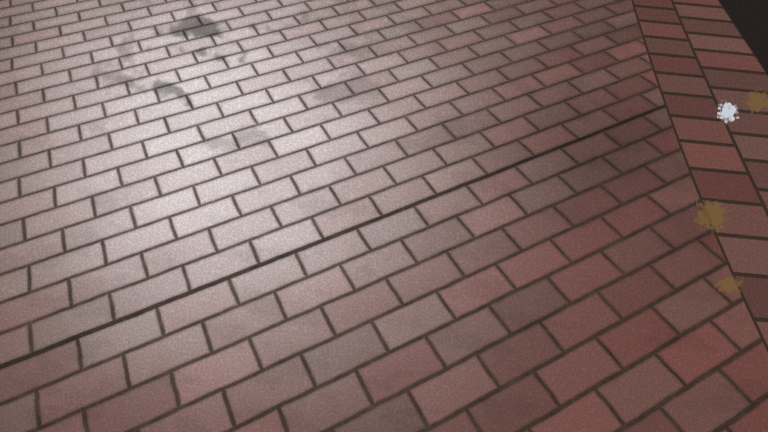
Give the GLSL for this texture, as a WebGL 1 fragment shader.

```glsl
precision highp float;
// Worn red brick paving in running bond, seen obliquely under a soft glare, with a curved edge course.
uniform vec2 u_resolution;

// Perspective: all lengths are in canvas heights
const float HORIZON = 1.8333;
const float ROW_VANISH_X = 4.282;
const float CROSS_VANISH_X = -0.035;
const vec2 BRICK_DENSITY = vec2(8.0, 8.1);
const vec2 BRICK_PHASE = vec2(-0.03, 20.60);
const vec2 JOINT_HALF = vec2(0.024, 0.050);   // in brick lengths and row heights
const float EDGE_DENSITY = 22.0;
const float EDGE_JOINT = 0.0028;

// Glare
const vec2 GLARE_CENTRE = vec2(0.50, 0.69);
const vec2 GLARE_SIZE = vec2(0.56, 0.54);

// Colours
const vec3 RED_CLAY = vec3(0.43, 0.275, 0.255);
const vec3 BROWN_CLAY = vec3(0.385, 0.305, 0.275);
const vec3 GLARE_COLOUR = vec3(0.87, 0.83, 0.83);
const vec3 JOINT_DARK = vec3(0.25, 0.20, 0.17);
const vec3 JOINT_LIT = vec3(0.47, 0.42, 0.40);
const vec3 CURB = vec3(0.15, 0.13, 0.12);
const vec3 DRY_GRASS = vec3(0.47, 0.37, 0.21);
const vec3 LITTER = vec3(0.78, 0.80, 0.84);

float hash(vec2 p) {
  return fract(sin(dot(p, vec2(127.1, 311.7))) * 4375.85);
}

// Distance to the nearest scattered point
float cellular(vec2 p) {
  vec2 cell = floor(p);
  float nearest = 2.0;
  for (int j = -1; j <= 1; j++) {
    for (int i = -1; i <= 1; i++) {
      vec2 c = cell + vec2(float(i), float(j));
      vec2 point = c + vec2(hash(c), hash(c + 37.0));
      nearest = min(nearest, distance(p, point));
    }
  }
  return nearest;
}

// Smooth uneven field, roughly -1 to 1
float waves(vec2 p) {
  float sum = 0.0;
  float amp = 0.5;
  for (int i = 0; i < 4; i++) {
    sum += amp * sin(p.x + 1.7 * sin(p.y)) * cos(p.y * 1.2 + sin(p.x * 0.8));
    p = mat2(1.5, 1.2, -1.2, 1.5) * p + 2.3;
    amp *= 0.6;
  }
  return sum;
}

float blot(vec2 p, vec2 centre, vec2 size) {
  float rough = 0.5 * cellular(p * 90.0) + 0.25 * waves(p * 140.0);
  return 1.0 - smoothstep(0.7, 1.1, length((p - centre) / size) + rough);
}

vec3 clay(vec2 id, vec2 p) {
  float redness = 0.45 + 0.7 * (hash(id + 5.0) - 0.5) + 0.25 * (p.x - p.y);
  return mix(BROWN_CLAY, RED_CLAY, clamp(redness, 0.0, 1.3)) * (0.90 + 0.20 * hash(id));
}

void main() {
  vec2 p = gl_FragCoord.xy / u_resolution.y;
  float aa = 0.8 / u_resolution.y;
  float depth = HORIZON - p.y;
  float drop = 1.0 - p.y;

  // Field bricks: ground coordinates and their gradients
  vec2 reach = vec2(p.x - CROSS_VANISH_X, ROW_VANISH_X - p.x);
  vec2 ground = BRICK_DENSITY * reach / depth * vec2(1.0, -1.0) + BRICK_PHASE;
  vec2 slope = BRICK_DENSITY / depth * sqrt(1.0 + reach * reach / (depth * depth));
  ground += 0.012 * vec2(waves(p * 31.0), 1.5 * waves(p * 27.0 + 4.0));
  float row = floor(ground.y);
  float along = ground.x + 0.5 * mod(row, 2.0) + 0.07 * (hash(vec2(row, 3.0)) - 0.5);
  vec2 id = vec2(floor(along), row);
  vec2 cell = fract(vec2(along, ground.y));
  vec2 gap = (min(cell, 1.0 - cell) - JOINT_HALF) / slope;
  float seam = (abs(ground.y) - 0.075) / slope.y;    // one wider course joint
  float inset = min(min(gap.x, gap.y), seam);

  // Glare, uneven from brick to brick
  vec2 g = (p - GLARE_CENTRE) / GLARE_SIZE;
  float glare = exp(-dot(g, g)) * (0.93 + 0.14 * hash(id + 11.0));
  glare *= 1.0 + 0.10 * waves(p * 9.0);
  vec3 brick = mix(clay(id, p), GLARE_COLOUR, clamp(glare, 0.0, 1.0));
  brick *= mix(0.90, 1.0, smoothstep(0.0, 0.008, inset));
  vec3 joint = mix(JOINT_DARK, JOINT_LIT, 0.75 * glare) * (1.0 + 0.15 * waves(p * 40.0));
  joint *= mix(0.78, 1.0, smoothstep(-aa, aa, seam));
  vec3 colour = mix(joint, brick, smoothstep(-aa - 0.001, aa + 0.001, inset));

  // Grime: dark blotches in the glare and a dull band before the edge
  float dirt = smoothstep(0.05, 0.5, waves(p * vec2(13.0, 22.0) + 1.0));
  vec2 stain = (p - vec2(0.50, 0.86)) / vec2(0.24, 0.15);
  vec2 band = (p - vec2(1.36, 0.66)) / vec2(0.22, 0.13);
  colour *= 1.0 - 0.42 * dirt * exp(-dot(stain, stain));
  colour *= 1.0 - 0.16 * exp(-dot(band, band)) - 0.05 * dirt;

  // Edge course: two curved columns, then the curb
  float edge = 1.463 + 0.29 * drop + 0.12 * drop * drop;
  float middle = 1.555 + 0.42 * drop + 0.06 * drop * drop;
  float curb = 1.662 + 0.66 * drop;
  float column = step(middle, p.x);
  float tilted = depth - 0.10 * (p.x - edge);
  float course = EDGE_DENSITY / tilted + 0.5 * column;
  float courseGap = (0.5 - abs(fract(course) - 0.5)) * tilted * tilted / EDGE_DENSITY;
  float sideGap = min(abs(p.x - edge), abs(p.x - middle));
  float edgeInset = min(courseGap, sideGap) - EDGE_JOINT * depth;
  vec3 edgeBrick = clay(vec2(floor(course), column + 60.0), p) * 0.96;
  vec3 edgeColour = mix(JOINT_DARK * 0.9, edgeBrick, smoothstep(-aa, aa + 0.001, edgeInset));
  colour = mix(colour, edgeColour, smoothstep(-aa, aa, p.x - edge + 0.002));
  colour = mix(colour, CURB, smoothstep(-0.004, 0.004, p.x - curb));

  // Sandy grain
  float grain = cellular(p * 150.0) - 0.45 + 0.4 * (hash(floor(p * 420.0)) - 0.5);
  colour *= 1.0 + 0.13 * grain;

  // Dry tufts, a fallen leaf and a scrap of litter by the edge
  float tufts = max(blot(p, vec2(1.648, 0.50), vec2(0.05, 0.045)),
                    blot(p, vec2(1.69, 0.34), vec2(0.04, 0.025)));
  tufts = max(tufts, blot(p, vec2(1.755, 0.765), vec2(0.04, 0.035)));
  colour = mix(colour, DRY_GRASS, 0.75 * tufts);
  colour = mix(colour, LITTER, blot(p, vec2(1.685, 0.74), vec2(0.028, 0.034)));

  gl_FragColor = vec4(clamp(colour, 0.0, 1.0), 1.0);
}
```
